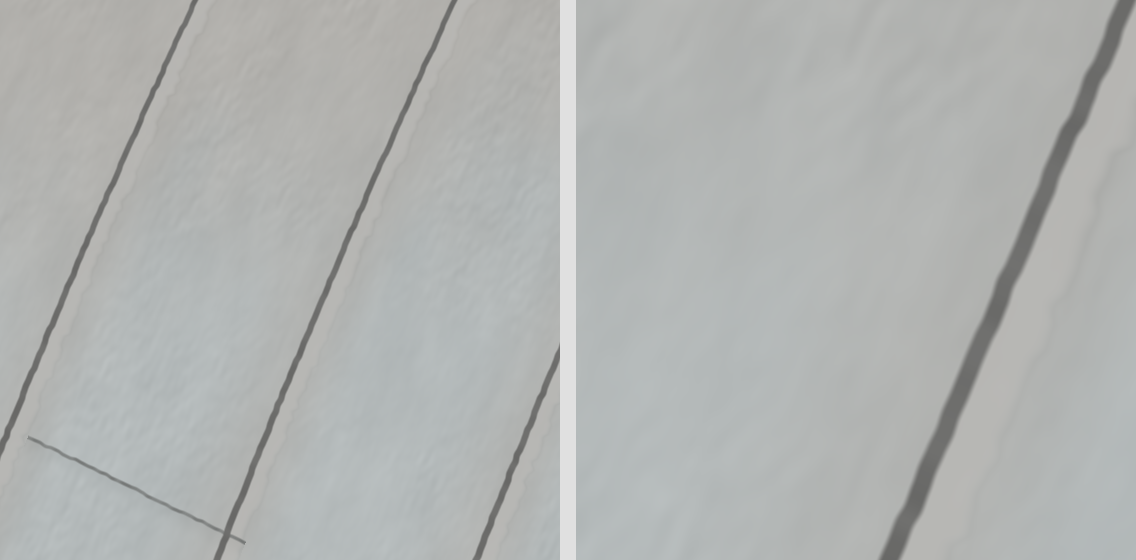
Left: the whole. Right: its middle third, enlarged.
This texture is drawn by a Shadertoy shader. Its source:

```glsl
// Pale grey floor planks running diagonally, with dark grooves, light bevels and staggered end joints.

const float PLANK_PITCH = 0.4635;     // horizontal distance between grooves
const vec3 GROOVE_CURVE = vec3(0.387, 0.3865, 0.039); // x of a groove as a quadratic in y
const float SLANT_COS = 0.92;         // horizontal to perpendicular distance
const float GROOVE_WIDTH = 0.0115;
const float BEVEL_WIDTH = 0.030;
const float JOINT_WIDTH = 0.0058;
const float JOINT_SLOPE = 0.49;
const float JOINT_START = 0.2444;     // position of a joint along its plank
const float JOINT_SHIFT = 0.085;      // joints begin and end past the bevel
const float PLANK_LENGTH = 3.0;
const float EDGE_BLUR = 0.0022;

const vec3 WARM_GREY = vec3(0.692, 0.686, 0.670);
const vec3 COOL_GREY = vec3(0.705, 0.728, 0.730);
const vec3 BEVEL_GREY = vec3(0.728, 0.724, 0.712);
const vec3 GROOVE_GREY = vec3(0.425, 0.425, 0.418);
const vec3 JOINT_GREY = vec3(0.455, 0.465, 0.460);

float hash(vec2 p) {
    vec3 q = fract(vec3(p.xyx) * 0.1031);
    q += dot(q, q.yzx + 33.33);
    return fract((q.x + q.y) * q.z);
}

float noise(vec2 p) {
    vec2 cell = floor(p), f = fract(p);
    f = f * f * (3.0 - 2.0 * f);
    float low = mix(hash(cell), hash(cell + vec2(1, 0)), f.x);
    float high = mix(hash(cell + vec2(0, 1)), hash(cell + vec2(1, 1)), f.x);
    return mix(low, high, f.y);
}

// Layered noise centred on zero
float fbm(vec2 p) {
    float sum = 0.0, gain = 0.5;
    for (int i = 0; i < 4; i++) {
        sum += gain * (noise(p) - 0.5);
        p = mat2(1.6, 1.2, -1.2, 1.6) * p + 17.3;
        gain *= 0.5;
    }
    return sum;
}

// Soft coverage of a line of the given width
float stroke(float dist, float width, float blur) {
    return 1.0 - smoothstep(-blur, blur, abs(dist) - 0.5 * width);
}

void mainImage(out vec4 fragColor, in vec2 fragCoord) {
    vec2 uv = fragCoord / iResolution.y;
    float blur = max(EDGE_BLUR, 1.0 / iResolution.y);

    // Plank coordinates
    float grooveX = GROOVE_CURVE.x + uv.y * (GROOVE_CURVE.y + uv.y * GROOVE_CURVE.z);
    float across = (uv.x - grooveX) / PLANK_PITCH;
    float along = uv.y + JOINT_SLOPE * uv.x;
    float plank = floor(across);
    float s = across - plank;
    float toUnits = PLANK_PITCH * SLANT_COS;
    vec2 grain = vec2(across * toUnits, along * 0.9);

    // Cool sheen along the middle of each plank, fading to warm at the top
    float blotch = fbm(grain * vec2(9.0, 5.0) + plank * 7.1);
    float sheen = smoothstep(0.98, 0.25, uv.y - 0.12 * uv.x + 0.35 * blotch);
    float middle = smoothstep(0.02, 0.28, s) * smoothstep(1.08, 0.65, s);
    float cool = sheen * mix(0.35, 1.0, middle);
    vec3 color = mix(WARM_GREY, COOL_GREY, cool);

    // Tone shifts, streaks and fine embossed relief
    vec2 reliefPos = grain * vec2(105.0, 55.0);
    float relief = noise(reliefPos) - noise(reliefPos + vec2(0.45, -0.35));
    float wear = smoothstep(-0.12, 0.2, fbm(grain * 6.0 + 31.0));
    color += 0.012 * (hash(vec2(plank, 5.0)) - 0.5);
    color += 0.032 * blotch + 0.040 * fbm(grain * vec2(38.0, 12.0));
    color += 0.030 * relief * mix(0.25, 1.0, wear * middle);

    // Bevel on the right of each groove, with a faint outer shade
    float wobble = 0.0022 * (noise(vec2(along * 75.0, plank)) - 0.5);
    float fromGroove = s * toUnits + 4.0 * wobble;
    float bevel = 1.0 - smoothstep(BEVEL_WIDTH - 0.007, BEVEL_WIDTH + 0.004, fromGroove);
    color = mix(color, BEVEL_GREY, 0.65 * bevel);
    color -= 0.018 * stroke(fromGroove - BEVEL_WIDTH - 0.003, 0.003, 0.004);

    // End joints, staggered by half a length on alternate planks
    float jointPlank = floor(across - JOINT_SHIFT);
    float stagger = 0.5 * PLANK_LENGTH * mod(jointPlank + 1.0, 2.0);
    float run = along - JOINT_START - stagger + 0.5 * PLANK_LENGTH;
    float jointDist = (mod(run, PLANK_LENGTH) - 0.5 * PLANK_LENGTH) * 0.898;
    jointDist += 0.003 * (noise(vec2(across * 36.0, 3.0)) - 0.5);
    float jointWear = 0.7 + 0.3 * noise(vec2(across * 42.0, 9.0));
    color -= 0.025 * smoothstep(-0.035, 0.0, jointDist) * step(jointDist, 0.0);
    color = mix(color, JOINT_GREY, jointWear * stroke(jointDist, JOINT_WIDTH, blur));

    // Grooves, slightly thinner toward the top
    float grooveDist = (across - floor(across + 0.5)) * toUnits;
    float grooveWobble = 0.0022 * (noise(vec2(along * 75.0, floor(across + 0.5))) - 0.5);
    float width = GROOVE_WIDTH * mix(1.04, 0.82, uv.y);
    float grooveTone = 0.035 * (noise(vec2(along * 60.0, 13.0)) - 0.5);
    color = mix(color, GROOVE_GREY + grooveTone, stroke(grooveDist + grooveWobble, width, blur));

    fragColor = vec4(color, 1.0);
}
```
